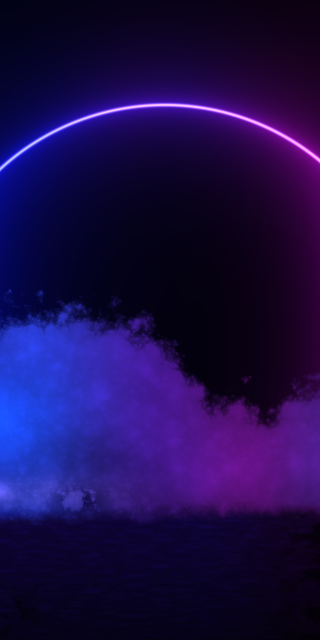
Give the GLSL for this background, as a WebGL 1 fragment shader.

```glsl
precision highp float;

uniform vec2 u_resolution;

const vec2 RING_CENTER = vec2(0.515, 0.911);
const float RING_RADIUS = 0.761;
const float CELL_MEAN = 0.39;

vec2 hash2(vec2 cell) {
  vec3 q = fract(cell.xyx * vec3(0.1031, 0.103, 0.0973));
  q += dot(q, q.yzx + 33.33);
  return fract((q.xx + q.yz) * q.zy);
}

float bump(float x, float center, float width) {
  float t = (x - center) / width;
  return exp(-t * t);
}

// Soft cellular noise: one round blob per jittered cell, centred on zero
float cells(vec2 p) {
  vec2 cell = floor(p);
  float total = 0.0;
  for (int j = -1; j <= 1; j++) {
    for (int i = -1; i <= 1; i++) {
      vec2 corner = cell + vec2(float(i), float(j));
      vec2 toSeed = corner + hash2(corner) - p;
      total += exp(-8.0 * dot(toSeed, toSeed));
    }
  }
  return total - CELL_MEAN;
}

float billows(vec2 p) {
  float sum = 0.0;
  float amplitude = 0.5;
  for (int i = 0; i < 4; i++) {
    sum += amplitude * cells(p);
    p = mat2(1.68, 1.26, -1.26, 1.68) * p + 7.3;
    amplitude *= 0.65;
  }
  return sum;
}

// Blue on the left, violet in the middle, magenta on the right
vec3 neonTint(float x) {
  vec3 blue = vec3(0.06, 0.07, 0.85);
  vec3 violet = vec3(0.32, 0.07, 0.85);
  vec3 magenta = vec3(0.62, 0.03, 0.70);
  vec3 tint = mix(blue, violet, smoothstep(0.0, 0.5, x));
  return mix(tint, magenta, smoothstep(0.5, 1.0, x));
}

vec3 sky(vec2 p, float ringDistance) {
  vec3 tint = neonTint(p.x);
  float reach = ringDistance > 0.0 ? 0.18 : 0.15;
  float glow = 0.47 * exp(-abs(ringDistance) / reach);
  float inside = smoothstep(0.05, -0.1, ringDistance);
  vec3 sideWash = vec3(0.0, 0.015, 0.29) * exp(-p.x / 0.27)
                + vec3(0.16, 0.0, 0.17) * exp((p.x - 1.0) / 0.13);
  return vec3(0.006, 0.002, 0.022) + tint * glow
       + sideWash * mix(0.1, 0.8, inside);
}

vec3 ringLight(float x, float ringDistance) {
  vec3 tint = neonTint(x);
  float halo = 0.42 * exp(-abs(ringDistance) / 0.024);
  float core = bump(ringDistance, 0.0, 0.0050);
  vec3 hot = mix(tint, vec3(0.85, 0.84, 1.0), 0.85);
  return tint * halo + hot * core;
}

// Tall dome on the left falling steeply into a low bank with a notch
float cloudTop(float x) {
  float dome = 1.045 - 0.85 * (x - 0.18) * (x - 0.18);
  float notch = 0.065 * bump(x, 0.825, 0.045);
  float bank = 0.775 - notch + 0.04 * smoothstep(0.85, 1.0, x);
  return mix(dome, bank, smoothstep(0.52, 0.68, x));
}

float cloudCover(vec2 p, float horizon, float puff) {
  float top = smoothstep(-0.02, 0.075, cloudTop(p.x) - p.y + 0.085 * puff);
  float base = smoothstep(-0.03, 0.035, p.y - horizon + 0.02 * puff);
  float gap = bump(p.x, 0.25, 0.07) * bump(p.y, 0.435, 0.035);
  return top * base * (1.0 - 0.8 * gap * smoothstep(-0.15, 0.15, -puff));
}

vec3 cloudColor(vec2 p, float puff) {
  vec3 color = mix(vec3(0.17, 0.24, 0.86), vec3(0.28, 0.10, 0.61), smoothstep(0.08, 0.52, p.x));
  color = mix(color, vec3(0.39, 0.07, 0.53), smoothstep(0.45, 0.78, p.x));
  color = mix(color, vec3(0.32, 0.11, 0.57), smoothstep(0.8, 1.0, p.x));
  float blueLamp = bump(p.x, -0.02, 0.20) * bump(p.y, 0.68, 0.17);
  color = mix(color, vec3(0.07, 0.30, 0.95), 0.75 * blueLamp);
  float shade = bump(p.x, 0.3, 0.2) * bump(p.y, 0.57, 0.09);
  float lowFade = mix(0.72, 1.0, smoothstep(0.38, 0.6, p.y));
  float rim = smoothstep(0.0, 0.16, cloudTop(p.x) - p.y);
  float slow = cells(p * 4.0 + 3.0);
  vec3 paleWisps = vec3(0.10, 0.06, 0.06) * bump(p.y, 0.46, 0.05) * smoothstep(0.6, 0.1, p.x);
  return color * lowFade * mix(0.82, 1.0, rim)
       * (1.0 - 0.28 * shade + 0.12 * slow + 0.14 * puff) + paleWisps * (1.0 + puff);
}

vec3 ground(vec2 p, float horizon) {
  float depth = clamp(p.y / horizon, 0.0, 1.0);
  vec3 color = mix(vec3(0.02, 0.008, 0.09), vec3(0.057, 0.014, 0.22), depth);
  color *= mix(vec3(1.0), vec3(1.25, 0.5, 0.65), smoothstep(0.6, 1.0, p.x));
  float ripples = cells(p * vec2(14.0, 65.0)) + 0.6 * cells(p * vec2(40.0, 130.0));
  float corners = bump(p.x, 1.0, 0.12) + bump(p.x, 0.03, 0.1) * bump(p.y, 0.08, 0.06);
  float debris = corners * smoothstep(-0.1, 0.25, billows(p * vec2(9.0, 15.0)));
  return color * (1.0 + 0.2 * ripples) * (1.0 - 0.6 * debris);
}

void main() {
  vec2 p = gl_FragCoord.xy / u_resolution * vec2(1.0, 2.0);
  float ringDistance = length(p - RING_CENTER) - RING_RADIUS;
  float horizon = 0.385 + 0.02 * p.x;
  float puff = billows(p * 13.0);

  vec3 color = sky(p, ringDistance) + ringLight(p.x, ringDistance);
  color = mix(ground(p, horizon), color, smoothstep(-0.02, 0.03, p.y - horizon));
  color = mix(color, cloudColor(p, puff), cloudCover(p, horizon, puff));
  gl_FragColor = vec4(clamp(color, 0.0, 1.0), 1.0);
}
```
